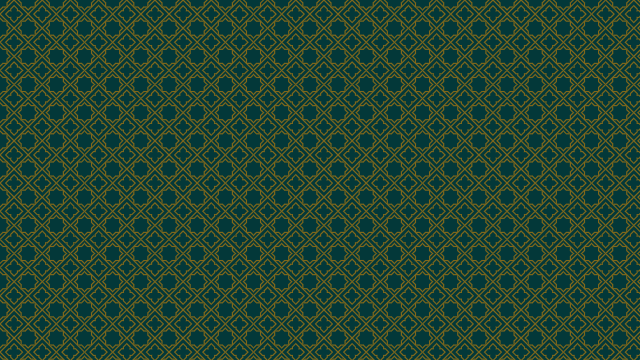
Write a Shadertoy shader that draws this pattern.

```glsl
// Gold lattice of eight-pointed stars and pointed crosses on dark teal.

// Two overlapping squares, both with the given inradius.
float eightPointStar(vec2 p, float inradius) {
    p = abs(p);
    float square = max(p.x, p.y);
    float diamond = (p.x + p.y) * sqrt(0.5);
    return min(square, diamond) - inradius;
}

// Four equal arms, each ending in a right-angled tip.
float pointedCross(vec2 p, float halfWidth, float reach) {
    p = abs(p);
    float side = min(p.x, p.y) - halfWidth;
    float tip = (p.x + p.y - reach) * sqrt(0.5);
    return max(side, tip);
}

void mainImage(out vec4 fragColor, in vec2 fragCoord) {
    // Square cells, counted from the top left corner, with stars on the integers
    float cellsDown = 12.78;
    float pixel = cellsDown / iResolution.y;
    vec2 grid = (fragCoord - vec2(0.0, iResolution.y)) * pixel;
    vec2 cell = abs(fract(grid + 0.5) - 0.5);

    // Star at the cell centre, cross at the corners, diagonals between them
    float star = abs(eightPointStar(cell, 0.25));
    float corner = abs(pointedCross(0.5 - cell, 0.12, 0.30));
    float diagonal = abs(cell.x + cell.y - 0.5) * sqrt(0.5);
    float dist = min(diagonal, min(star, corner));

    // Thin gold strokes with edges one pixel soft
    float stroke = clamp((0.021 - dist) / pixel + 0.5, 0.0, 1.0);
    vec3 teal = vec3(0.01, 0.22, 0.225);
    vec3 gold = vec3(0.50, 0.405, 0.105);
    fragColor = vec4(mix(teal, gold, stroke), 1.0);
}
```
